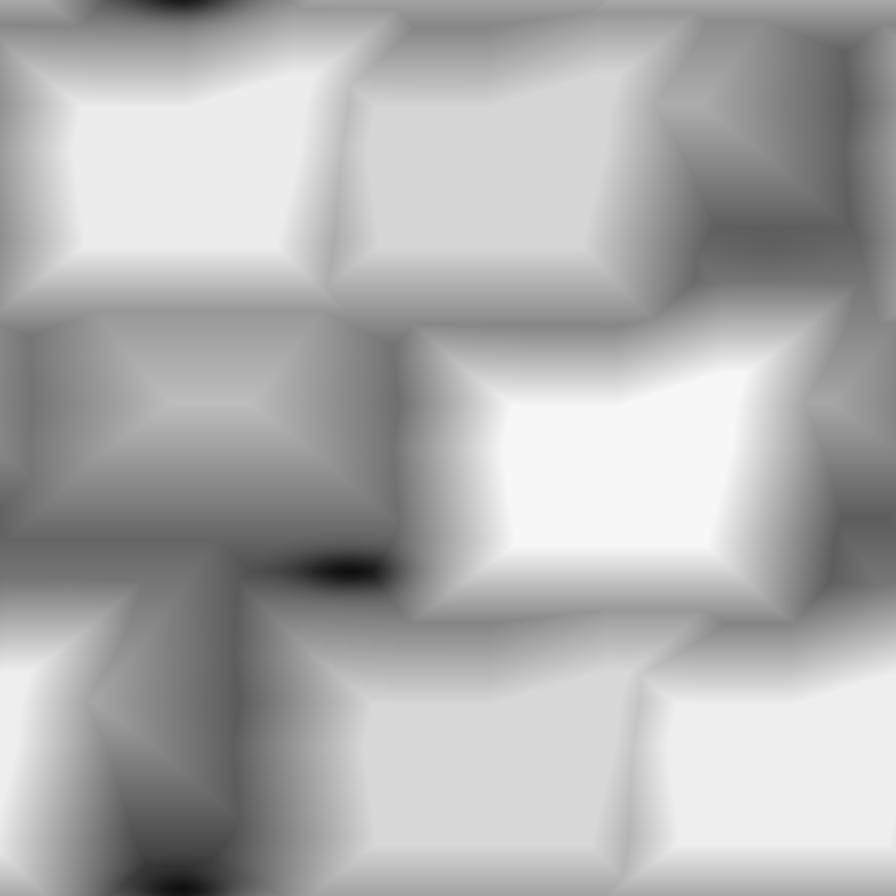
A WebGL 1 fragment shader for this texture map:

```glsl
precision highp float;

uniform vec2 u_resolution;

// Layout: matrix columns are rows of stones from the top, three stones each.
const mat3 CORE_LEFT = mat3(0.089, 0.417, 0.703,
                            0.189, 0.569, 0.898,
                            0.078, 0.414, 0.753);
const mat3 CORE_RIGHT = mat3(0.326, 0.667, 0.781,
                             0.280, 0.807, 0.931,
                             0.107, 0.677, 1.009);
const mat3 STONE_TOP = mat3(0.925, 0.835, 0.680,
                            0.740, 0.970, 0.650,
                            0.650, 0.845, 0.935);
const float ROW_HEIGHT = 1.0 / 3.0;
const float FIRST_ROW_Y = 0.883;
const float CORE_DEPTH = 0.159;
const float FLAT_TOP_MIN = 0.8;

// Slopes of low stones: sides, upper edge, lower edge.
const vec3 LOW_SLOPE = vec3(1.85, 1.40, 2.25);
// Bevels of flat stones: joint height and width for the same edges.
const vec3 JOINT_LEVEL = vec3(0.42, 0.52, 0.55);
const vec3 BEVEL_WIDTH = vec3(0.130, 0.091, 0.081);

const float RIGHT_SLANT = 0.2;
const float UPPER_RISE = 0.032;
const float RIPPLE = 0.018;
const float RIPPLE_CELLS = 20.0;

// One deep pit in the joint under each row.
const vec3 PIT_X = vec3(0.860, 0.390, 0.205);
const vec3 PIT_BELOW = vec3(0.163, 0.188, 0.213);
const vec3 PIT_DEPTH = vec3(0.03, 0.26, 0.30);
const vec2 PIT_RADIUS = vec2(0.060, 0.022);

float hash(float n) {
  n = fract(n * 0.1031);
  n *= n + 33.33;
  n *= n + n;
  return fract(n);
}

// Linear value noise, so that the bevels show faint creases.
float creaseNoise(float x, float seed) {
  float cell = floor(x);
  return mix(hash(cell + seed), hash(cell + 1.0 + seed), x - cell) - 0.5;
}

// Shortest signed offset on the repeating canvas.
float wrapOffset(float d) {
  return d - floor(d + 0.5);
}

float stoneHeight(vec2 offset, float halfWidth, float top) {
  float isFlat = step(FLAT_TOP_MIN, top);
  float depth = CORE_DEPTH * isFlat;
  vec3 slope = mix(LOW_SLOPE, (top - JOINT_LEVEL) / BEVEL_WIDTH, isFlat);

  float slant = RIGHT_SLANT * isFlat * (clamp(offset.y, -0.22, 0.08) + 0.5 * depth);
  float rise = UPPER_RISE * isFlat * clamp(offset.x / halfWidth, 0.0, 1.0);
  float sideRipple = RIPPLE * creaseNoise(offset.y * RIPPLE_CELLS, 57.0);
  float upperRipple = 0.6 * RIPPLE * creaseNoise(offset.x * RIPPLE_CELLS * 0.5, 91.0);

  // Distances outside each edge of the core.
  float left = -offset.x - halfWidth + sideRipple;
  float right = offset.x - halfWidth - slant + 0.4 * sideRipple;
  float upper = offset.y - rise + upperRipple * isFlat;
  float lower = -offset.y - depth;

  float drop = max(max(left, right) * slope.x, max(upper * slope.y, lower * slope.z));
  return top - max(drop, 0.0);
}

void main() {
  vec2 p = gl_FragCoord.xy / u_resolution;
  float height = 0.0;
  float pit = 0.0;

  for (int row = 0; row < 3; row++) {
    float rowY = FIRST_ROW_Y - float(row) * ROW_HEIGHT;
    float dy = wrapOffset(p.y - rowY);

    // The highest stone covers its neighbours.
    for (int col = 0; col < 3; col++) {
      float a = CORE_LEFT[row][col];
      float b = CORE_RIGHT[row][col];
      vec2 offset = vec2(wrapOffset(p.x - 0.5 * (a + b)), dy);
      height = max(height, stoneHeight(offset, 0.5 * (b - a), STONE_TOP[row][col]));
    }

    vec2 q = vec2(wrapOffset(p.x - PIT_X[row]),
                  wrapOffset(p.y - rowY + PIT_BELOW[row])) / PIT_RADIUS;
    pit += PIT_DEPTH[row] * exp(-dot(q, q));
  }

  gl_FragColor = vec4(vec3(clamp(height - pit, 0.02, 1.0)), 1.0);
}
```
